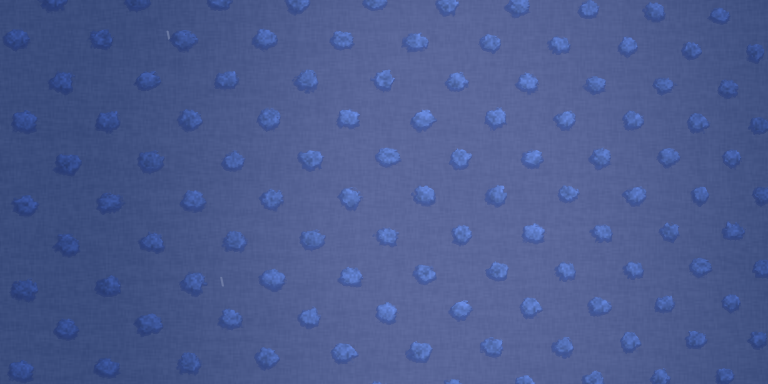
This texture is drawn by a Shadertoy shader. Its source:

```glsl
const vec3 CLOTH_SHADE = vec3(0.23, 0.30, 0.49);
const vec3 CLOTH_LIGHT = vec3(0.355, 0.405, 0.605);
const vec3 TUFT_SHADE = vec3(0.20, 0.29, 0.54);
const vec3 TUFT_LIGHT = vec3(0.35, 0.46, 0.74);
const vec3 RIM_SHADE = vec3(0.16, 0.23, 0.45);
const vec3 RIM_LIGHT = vec3(0.24, 0.32, 0.58);
const vec3 LINT = vec3(0.55, 0.60, 0.74);

float hash(vec2 p) {
    return fract(sin(dot(p, vec2(127.1, 311.7))) * 43758.5453);
}

vec2 hash2(vec2 p) {
    return vec2(hash(p), hash(p + 37.3));
}

float noise(vec2 p) {
    vec2 i = floor(p), f = fract(p);
    f = f * f * (3.0 - 2.0 * f);
    return mix(mix(hash(i), hash(i + vec2(1, 0)), f.x),
               mix(hash(i + vec2(0, 1)), hash(i + vec2(1, 1)), f.x), f.y);
}

// Lattice (column, row) to canvas; both spacings shrink to the right
vec2 latticeToCanvas(vec2 g) {
    float x = 0.068 + g.x * (0.224 - 0.00318 * g.x) + g.y * (0.0013 - 0.00117 * g.y);
    float y = 0.464 + g.x * (0.0070 - 0.00044 * g.x) - g.y * (0.108 - 0.00148 * g.x);
    return vec2(x, y);
}

// Approximate inverse, used to find the nearest dots
vec2 canvasToLattice(vec2 p) {
    float root = sqrt(max(0.224 * 0.224 - 4.0 * 0.00318 * (p.x - 0.068), 0.0));
    float c = (0.224 - root) / (2.0 * 0.00318);
    float middle = 0.464 + c * (0.0070 - 0.00044 * c);
    return vec2(c, (middle - p.y) / (0.108 - 0.00148 * c));
}

// Ragged hexagon: 0 at the centre, about 1 on the edge
float tuftShape(vec2 q, vec2 size, float seed) {
    float a = (seed - 0.5) * 0.6;
    vec2 h = mat2(cos(a), sin(a), -sin(a), cos(a)) * (q / size);
    float hexagon = max(abs(h.x) * 0.87 + abs(h.y) * 0.5, abs(h.y));
    float ragged = noise(h * 2.2 + seed * 91.0) - 0.5;
    float frayed = noise(h * 6.0 + seed * 57.0) - 0.5;
    return mix(hexagon, length(h), 0.6) + 0.40 * ragged + 0.24 * frayed;
}

// Soft light, brightest right of the centre
float lighting(vec2 p) {
    float d = length((p - vec2(1.2, 0.5)) * vec2(0.8, 0.6));
    return 1.0 - smoothstep(0.15, 0.85, d + 0.04 * (noise(p * 3.0) - 0.5));
}

// Fine crossed threads, with a few broader uneven streaks
float weave(vec2 p) {
    float threads = noise(p * vec2(60.0, 230.0)) + noise(p * vec2(230.0, 60.0) + 19.0);
    float streaks = noise(p * vec2(5.0, 70.0) + 7.0);
    return 0.022 * (threads - 1.0) + 0.010 * (streaks - 0.5);
}

// Rare short loose fibres
float lint(vec2 p, float pixel) {
    vec2 cell = floor(p * 6.0);
    vec2 q = p - (cell + 0.2 + 0.6 * hash2(cell + 5.0)) / 6.0;
    float halfLength = 0.003 + 0.010 * hash(cell + 11.0);
    q.x += 0.2 * q.y;
    q.y -= clamp(q.y, -halfLength, halfLength);
    float fibre = 1.0 - smoothstep(0.0008, 0.0008 + 1.5 * pixel, length(q));
    return fibre * step(0.93, hash(cell + 23.0));
}

// Paints one raised dot, with its dark frayed rim, over the cloth
vec3 paintTuft(vec3 base, vec2 p, vec2 id, float light, float pixel) {
    float seed = hash(id + 3.0);
    vec2 q = p - latticeToCanvas(id) - 0.006 * (hash2(id) - 0.5);
    float shrink = clamp(id.x / 10.0, 0.0, 1.0);
    vec2 size = mix(vec2(0.031, 0.025), vec2(0.023, 0.021), shrink);
    size *= 0.92 + 0.16 * hash2(id + 17.0);

    float soft = 0.04 + pixel / size.y;
    float shape = tuftShape(q, size, seed);
    float shadow = tuftShape(q + vec2(0.001, 0.003), size * 1.04, seed);
    float fibres = noise(q * 190.0 + seed * 40.0) + noise(q * 90.0 + seed * 70.0);
    float slope = dot(q / size, vec2(0.12, 0.22));

    vec3 rim = mix(RIM_SHADE, RIM_LIGHT, light);
    vec3 tuft = mix(TUFT_SHADE, TUFT_LIGHT, light);
    tuft *= 1.0 + 0.20 * (fibres - 1.0) + 0.4 * slope;
    tuft = mix(tuft, rim, 0.65 * smoothstep(0.68, 1.0, shape - slope));

    base = mix(base, rim, 0.6 * (1.0 - smoothstep(0.95, 1.12, shadow)));
    return mix(base, tuft, 1.0 - smoothstep(1.0 - soft, 1.0 + soft, shape));
}

void mainImage(out vec4 fragColor, in vec2 fragCoord) {
    vec2 p = fragCoord / iResolution.y;
    float pixel = 1.0 / iResolution.y;
    float light = lighting(p);

    // Cloth
    vec3 color = mix(CLOTH_SHADE, CLOTH_LIGHT, light) + weave(p);
    color = mix(color, LINT, 0.5 * lint(p, pixel));

    // Staggered dots: odd rows sit half a column across
    vec2 g = canvasToLattice(p);
    for (int i = -1; i <= 1; i++) {
        float row = floor(g.y + 0.5) + float(i);
        float stagger = 0.5 * mod(row, 2.0);
        float column = floor(g.x - stagger + 0.5) + stagger;
        color = paintTuft(color, p, vec2(column, row), light, pixel);
    }
    fragColor = vec4(clamp(color, 0.0, 1.0), 1.0);
}
```
